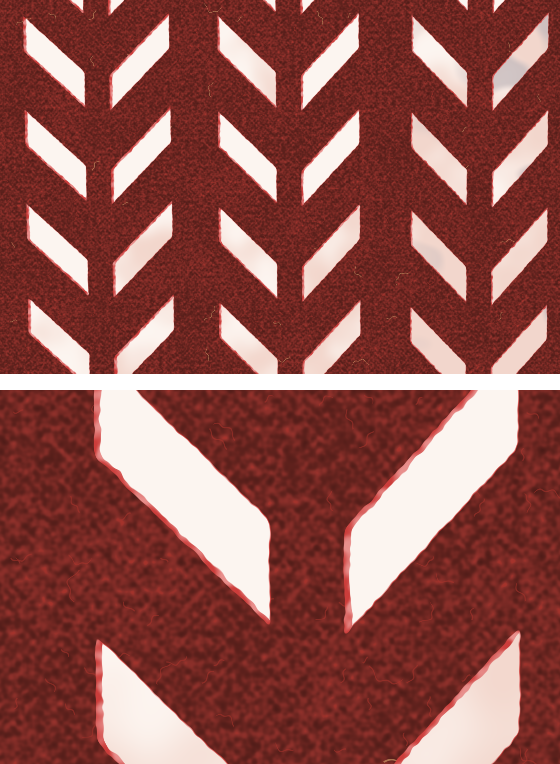
Top, the full canvas; bottom, a detail of the centre.
A WebGL 1 fragment shader for this pattern:

```glsl
precision highp float;
// Red felt screen pierced by three columns of chevron slots, with pale light behind.
// Slots are sheared bands mirrored about each stem and repeated down the column;
// gradient noise gives the wool grain, and hashed cells scatter the loose fibres.
uniform vec2 u_resolution;

// Layout, in units of the canvas height
const float MID_X = 0.770;          // stem of the middle column
const float COLUMN_PITCH = 0.514;
const float ROW_PITCH = 0.2555;
const float FIRST_ROW = 0.165;      // depth of the first whole row below the top
const float STEM_HALF = 0.033;
const float ARM_REACH = 0.189;      // stem axis to the outer end of a slot
const float SLOT_HALF = 0.0477;     // half the vertical height of a slot
const float ARM_SLOPE = 1.03;
const float CORNER = 0.004;
const float WALL = 0.0058;          // visible thickness of the cut felt
const float FRAY = 0.0016;

const vec3 FELT_DARK = vec3(0.40, 0.14, 0.12);
const vec3 FELT_MID = vec3(0.50, 0.17, 0.15);
const vec3 FELT_LIGHT = vec3(0.66, 0.20, 0.17);
const vec3 WALL_PINK = vec3(0.91, 0.56, 0.55);
const vec3 WALL_RED = vec3(0.80, 0.24, 0.23);
const vec3 LIGHT_CREAM = vec3(0.99, 0.96, 0.94);
const vec3 LIGHT_BLUSH = vec3(0.95, 0.84, 0.80);
const vec3 SHADOW_GREY = vec3(0.76, 0.72, 0.73);
const vec3 STRAW = vec3(0.74, 0.53, 0.36);

vec2 hash2(vec2 p) {
  vec3 h = fract(p.xyx * vec3(0.1031, 0.1030, 0.0973));
  h += dot(h, h.yzx + 33.33);
  return fract((h.xx + h.yz) * h.zy);
}

float cornerSlope(vec2 cell, vec2 offset) {
  return dot(hash2(cell) * 2.0 - 1.0, offset);
}

float gradientNoise(vec2 p) {
  vec2 i = floor(p), f = p - i;
  vec2 u = f * f * f * (f * (f * 6.0 - 15.0) + 10.0);
  vec2 e = vec2(1.0, 0.0);
  return mix(mix(cornerSlope(i, f), cornerSlope(i + e.xy, f - e.xy), u.x),
             mix(cornerSlope(i + e.yx, f - e.yx), cornerSlope(i + e.xx, f - e.xx), u.x), u.y);
}

// Signed distance to the nearest slot; id holds column, row and side
float slotDistance(vec2 p, out vec3 id) {
  float column = floor((p.x - MID_X) / COLUMN_PITCH + 0.5);
  float down = 1.0 - p.y;
  float x = p.x - MID_X - column * COLUMN_PITCH - down * (0.006 - 0.011 * column);
  float side = x < 0.0 ? -1.0 : 1.0;
  float outer = ARM_REACH - 0.006 * column;
  float armCentre = 0.5 * (outer + STEM_HALF);
  float along = abs(x) - armCentre;
  float slope = ARM_SLOPE + 0.05 * (side + column);
  float pitch = ROW_PITCH + 0.0045 * column;
  float q = (down - FIRST_ROW + slope * along) / pitch;
  float row = floor(q + 0.5);
  id = vec3(column, row, side);
  float band = (abs(q - row) * pitch - SLOT_HALF) / sqrt(1.0 + slope * slope);
  vec2 d = vec2(abs(along) - 0.5 * (outer - STEM_HALF), band) + CORNER;
  return length(max(d, 0.0)) + min(max(d.x, d.y), 0.0) - CORNER;
}

// Coverage of short bent fibres, at most one in each cell
float fibres(vec2 p, float cell, float density, float width, float seed, float pixel) {
  vec2 id = floor(p / cell);
  vec2 pick = hash2(id + seed), place = hash2(id + seed + 57.0);
  vec2 q = p - (id + 0.5 + 0.35 * (place - 0.5)) * cell;
  float angle = 6.2832 * pick.y;
  float c = cos(angle), s = sin(angle);
  q = vec2(c * q.x + s * q.y, c * q.y - s * q.x) / cell;
  float halfLength = mix(0.07, 0.24, place.x);
  float bend = (place.y - 0.5) * 7.0 * q.x * q.x + 0.025 * sin(q.x * 28.0);
  float d = max(abs(q.y - bend) * cell - width, (abs(q.x) - halfLength) * cell);
  return step(pick.x, density) * (1.0 - smoothstep(-0.5 * pixel, 0.5 * pixel, d));
}

vec3 feltColor(vec2 p, float pixel) {
  float cloud = gradientNoise(p * 9.0) + 0.6 * gradientNoise(p * 27.0);
  float grain = gradientNoise(p * vec2(85.0, 110.0)) + 0.8 * gradientNoise(p * 190.0);
  float knit = sin(p.x * 520.0 + 2.0 * cloud) * sin(p.y * 480.0);
  float tone = 0.46 + 0.35 * cloud + 0.75 * grain + 0.13 * knit;
  vec3 color = mix(FELT_DARK, FELT_MID, smoothstep(0.1, 0.9, tone));
  color *= 0.98 + 0.22 * grain + 0.05 * knit;
  color = mix(color, FELT_LIGHT, 0.8 * smoothstep(0.85, 1.15, tone));
  for (int i = 0; i < 3; i++) {
    float k = float(i);
    float red = fibres(p + 0.017 * k, 0.045 + 0.012 * k, 0.4, 0.0006, 11.0 * k, pixel);
    color = mix(color, FELT_LIGHT, 0.55 * red);
  }
  return mix(color, STRAW, 0.8 * fibres(p, 0.1, 0.22, 0.0008, 91.0, pixel));
}

// Blurred daylight: blush towards the lower right, grey smudges at the far right
vec3 lightColor(vec2 p, vec3 id) {
  float blur = gradientNoise(p * 5.0 + 3.0) + 0.4 * gradientNoise(p * 13.0);
  float vary = hash2(id.xy * 3.0 + id.z + 40.0).x - 0.5;
  float blush = 0.45 * p.x - 0.55 * p.y + 0.6 * blur + 0.25 * vary;
  vec3 color = mix(LIGHT_CREAM, LIGHT_BLUSH, smoothstep(-0.05, 0.42, blush));
  float smudge = smoothstep(0.12, 0.3, gradientNoise(p * 8.0 + 7.0) + 0.3 * vary);
  return mix(color, SHADOW_GREY, 0.75 * smudge * smoothstep(0.95, 1.4, p.x));
}

void main() {
  vec2 p = gl_FragCoord.xy / u_resolution.y;
  float pixel = 1.0 / u_resolution.y;
  vec3 id, unusedId;
  float fray = FRAY * (gradientNoise(p * 110.0) + gradientNoise(p * 45.0));
  float cut = slotDistance(p, id) + fray;
  float wall = WALL - 0.0018 * id.x;
  float opening = max(cut + 0.0008, slotDistance(p - vec2(wall, 0.0), unusedId) + 1.6 * fray);

  // Felt, then the cut wall, then the light seen through it
  vec3 color = feltColor(p, pixel);
  float wallTone = smoothstep(-0.35, 0.35, gradientNoise(p * 75.0) - 60.0 * (cut + 0.003));
  color = mix(color, mix(WALL_RED, WALL_PINK, wallTone), 1.0 - smoothstep(-0.6 * pixel, 0.6 * pixel, cut));
  color = mix(color, lightColor(p, id), 1.0 - smoothstep(-0.7 * pixel, 0.7 * pixel, opening));
  gl_FragColor = vec4(color, 1.0);
}
```
